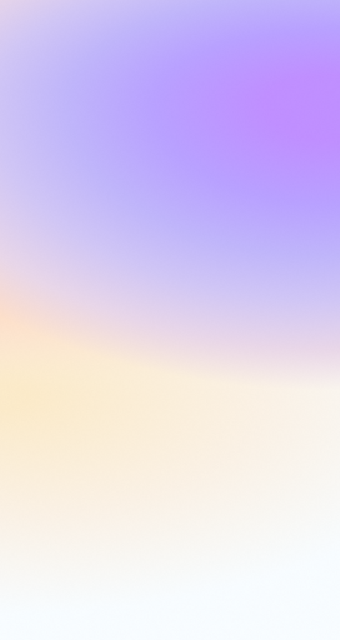
This background is drawn by a WebGL 1 fragment shader. Its source:

```glsl
precision highp float;
// A soft gradient backdrop: a violet glow at the upper right fades through
// lilac and pink into a cream glow at the left, then into cool white below.
// Two elliptical distances drive chains of colour blends, with faint grain.

uniform vec2 u_resolution;

// Positions run from (0,0) at the lower left to (1,1) at the upper right.
const vec2 VIOLET_CENTER = vec2(0.97, 0.84);
const vec2 CREAM_CENTER = vec2(0.0, 0.38);
const float VIOLET_SQUASH = 0.31;  // horizontal falloff relative to vertical
const float CREAM_SQUASH = 0.24;
const float TOP_FALLOFF = 1.4;     // quicker fade above the violet center
const float GRAIN_ROWS = 512.0;
const float GRAIN_STRENGTH = 0.006;

const vec3 VIOLET = vec3(0.750, 0.560, 1.000);
const vec3 LILAC = vec3(0.722, 0.630, 1.000);
const vec3 PERIWINKLE = vec3(0.750, 0.710, 0.980);
const vec3 LAVENDER = vec3(0.815, 0.775, 0.960);
const vec3 PINK = vec3(0.910, 0.840, 0.910);
const vec3 PEACH = vec3(0.992, 0.870, 0.785);
const vec3 CREAM = vec3(0.985, 0.918, 0.790);
const vec3 IVORY = vec3(0.980, 0.945, 0.900);
const vec3 COOL_WHITE = vec3(0.970, 0.988, 1.000);

float ramp(float start, float end, float x) {
  return clamp((x - start) / (end - start), 0.0, 1.0);
}

float hash(vec2 p) {
  vec3 q = fract(vec3(p.xyx) * 0.1031);
  q += dot(q, q.yzx + 33.33);
  return fract((q.x + q.y) * q.z);
}

// Cream glow over cool white, with a peach band along its upper left.
vec3 warmGround(vec2 uv) {
  vec2 offset = uv - CREAM_CENTER;
  float d = length(offset * vec2(CREAM_SQUASH, 1.0));
  vec3 color = mix(CREAM, IVORY, ramp(0.02, 0.19, d));
  color = mix(color, COOL_WHITE, ramp(0.19, 0.34, d));
  float peach = smoothstep(0.02, 0.15, offset.y) * (1.0 - 0.75 * uv.x);
  return mix(color, PEACH, peach);
}

// Violet glow in concentric bands, laid over the ground colour.
vec3 violetGlow(vec2 uv, vec3 ground) {
  vec2 offset = uv - VIOLET_CENTER;
  offset.x *= VIOLET_SQUASH;
  offset.y *= offset.y > 0.0 ? TOP_FALLOFF : 1.0;
  float d = length(offset);
  vec3 color = mix(VIOLET, LILAC, ramp(0.06, 0.16, d));
  color = mix(color, PERIWINKLE, ramp(0.16, 0.24, d));
  color = mix(color, LAVENDER, ramp(0.24, 0.31, d));
  color = mix(color, PINK, ramp(0.31, 0.385, d));
  return mix(color, ground, ramp(0.385, 0.45, d));
}

void main() {
  vec2 uv = gl_FragCoord.xy / u_resolution;
  vec3 color = violetGlow(uv, warmGround(uv));

  // Fine grain, sized relative to the canvas height.
  vec2 cell = floor(gl_FragCoord.xy / u_resolution.y * GRAIN_ROWS);
  color += (hash(cell) - 0.5) * GRAIN_STRENGTH;

  gl_FragColor = vec4(color, 1.0);
}
```
